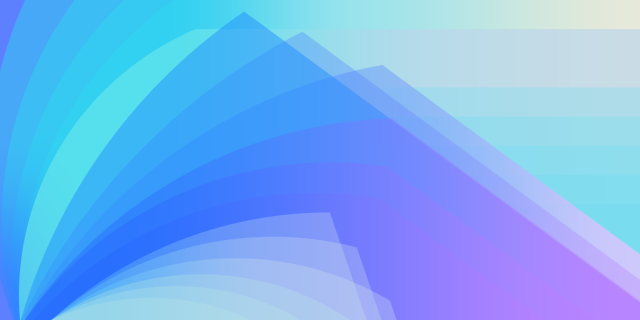
Reproduce this background procedurally as a Shadertoy shader.

```glsl
// Translucent fans of curved blades over a cyan-to-cream sky.
// Each blade is a disk through three points, cut by a straight edge;
// blades are layered with soft gradient tints, in units of canvas height.

float cover(float d) {
    float w = 0.75 / iResolution.y;
    return smoothstep(-w, w, d);
}

// Centre of the circle through three points
vec2 circleCentre(vec2 a, vec2 m, vec2 b) {
    vec2 u = m - a, v = b - a;
    float uu = dot(u, u), vv = dot(v, v);
    return a + vec2(v.y * uu - u.y * vv, u.x * vv - v.x * uu)
             / (2.0 * (u.x * v.y - u.y * v.x));
}

// Region right of an arc, continuing level beyond the circle's centre
float openArc(vec2 p, vec2 a, vec2 m, vec2 b) {
    vec2 c = circleCentre(a, m, b);
    return length(a - c) - length(vec2(min(p.x - c.x, 0.0), p.y - c.y));
}

// Disk through a, m, b, cut at its tip b by an edge with the given normal
float blade(vec2 p, vec2 a, vec2 m, vec2 b, vec2 normal) {
    vec2 c = circleCentre(a, m, b);
    float disk = length(a - c) - length(p - c);
    return cover(min(disk, -dot(p - b, normalize(normal))));
}

void mainImage(out vec4 fragColor, in vec2 fragCoord) {
    vec2 p = fragCoord / iResolution.y;
    p.x *= 2.0 * iResolution.y / iResolution.x;

    // Sky: cyan, pale aqua, cream, with a blue lower left corner
    vec3 sky = mix(vec3(0.18, 0.85, 0.94), vec3(0.62, 0.93, 0.92), smoothstep(0.5, 1.15, p.x));
    sky = mix(sky, vec3(0.96, 0.955, 0.835), smoothstep(1.0, 2.05, p.x));
    float corner = (1.0 - smoothstep(0.0, 0.6, p.y)) * (1.0 - smoothstep(0.0, 0.3, p.x));
    sky = mix(sky, vec3(0.16, 0.5, 1.0), corner);

    // Left fan of arcs opening into the sky
    vec3 col = vec3(0.36, 0.5, 1.0);
    for (int i = 0; i < 4; i++) {
        float k = float(i);
        float arc = openArc(p, vec2(0.042 + 0.005 * k, 0.0),
                            vec2(-0.036 + 0.067 * k, 0.55), vec2(0.078 + 0.155 * k, 1.0));
        col = mix(col, sky, 0.45 * cover(arc));
    }

    // Pale veil with a level top
    float veil = openArc(p, vec2(0.0625, 0.0), vec2(0.13, 0.427), vec2(0.612, 0.909));
    vec3 veilTint = mix(vec3(0.4, 0.9, 0.92), vec3(0.74, 0.84, 0.92), smoothstep(0.5, 1.4, p.x));
    col = mix(col, veilTint, 0.7 * cover(min(veil, 0.909 - p.y)));

    // Level bands on the right
    for (int i = 0; i < 5; i++) {
        float band = cover(0.727 - 0.0912 * float(i) - p.y);
        col = mix(col, vec3(0.38, 0.87, 0.95), 0.25 * band * smoothstep(1.1, 1.3, p.x));
    }

    // Three tall blades, blue turning lilac
    vec2 slope = vec2(0.735, 1.0);
    float s = smoothstep(0.9, 2.0, p.x);
    float third = blade(p, vec2(0.078, 0.0), vec2(0.521, 0.505), vec2(1.195, 0.797), slope);
    float second = blade(p, vec2(0.068, 0.0), vec2(0.521, 0.609), vec2(0.945, 0.901), slope);
    float first = blade(p, vec2(0.065, 0.0), vec2(0.286, 0.479), vec2(0.763, 0.964), slope);
    col = mix(col, mix(vec3(0.25, 0.5, 1.0), vec3(0.92, 0.76, 1.0), s), mix(0.35, 0.75, s) * third);
    col = mix(col, mix(vec3(0.28, 0.5, 1.0), vec3(0.7, 0.5, 1.0), s), 0.33 * second);
    col = mix(col, mix(vec3(0.12, 0.55, 1.0), vec3(0.7, 0.51, 1.0), s), mix(0.48, 0.85, s) * first);

    // Inner blades deepening to blue and violet
    vec3 body = mix(vec3(0.15, 0.4, 1.0), vec3(0.73, 0.5, 1.0), smoothstep(0.3, 1.8, p.x));
    col = mix(col, body, 0.42 * blade(p, vec2(0.078, 0.0), vec2(0.521, 0.422), vec2(1.224, 0.63), slope));
    col = mix(col, body, 0.45 * blade(p, vec2(0.078, 0.0), vec2(0.521, 0.375), vec2(1.211, 0.479), slope));
    col = mix(col, body, 0.45 * blade(p, vec2(0.104, 0.0), vec2(0.521, 0.302), vec2(1.185, 0.38), slope));

    // Pale lower fan: three cut blades, then three low arcs
    vec2 root = vec2(0.161, 0.0), steep = vec2(1.0, 0.34);
    vec3 mist = mix(vec3(0.4, 0.83, 0.96), vec3(0.8, 0.88, 0.93), smoothstep(0.2, 0.85, p.x));
    col = mix(col, mist, 0.3 * blade(p, root, vec2(0.521, 0.232), vec2(1.031, 0.336), steep));
    col = mix(col, mist, 0.3 * blade(p, root, vec2(0.599, 0.229), vec2(1.115, 0.227), steep));
    col = mix(col, mist, 0.32 * blade(p, root, vec2(0.729, 0.193), vec2(1.219, 0.06), steep));
    for (int i = 0; i < 3; i++) {
        float k = float(i);
        float low = blade(p, root, vec2(0.625 - 0.078 * k, 0.143 - 0.037 * k),
                          vec2(1.094 - 0.155 * k, 0.0), steep);
        col = mix(col, vec3(0.72, 0.91, 0.89), 0.3 * low);
    }

    fragColor = vec4(col, 1.0);
}
```
